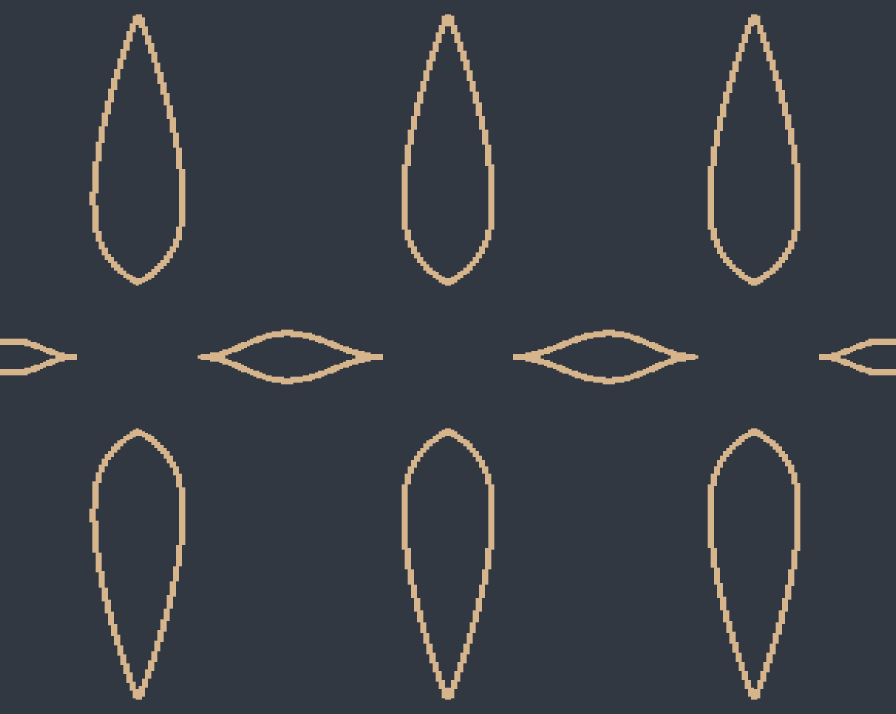
Reproduce this pattern procedurally as a WebGL 1 fragment shader.

```glsl
precision highp float;
// Outlined teardrops in two mirrored rows, with a row of slim lenses between them.
uniform vec2 u_resolution;

const float PI = 3.14159265;

// Half width of a shape at t: -1 is its inner end, 0 its widest part, 1 its outer end.
float profile(float t, bool isLens) {
  float d = abs(t);
  if (isLens) return 0.5 + 0.5 * cos(PI * d);
  if (t > 0.0) return 1.0 - 0.96 * pow(d, 1.57);
  return pow(max(1.0 - d * d * d, 0.0), 0.85);
}

float segmentDistance(vec2 p, vec2 a, vec2 b) {
  vec2 ab = b - a;
  float h = clamp(dot(p - a, ab) / dot(ab, ab), 0.0, 1.0);
  return length(p - a - ab * h);
}

// size holds the inner length, the outer length and the half width.
vec2 outlinePoint(float angle, vec3 size, bool isLens) {
  float t = sin(angle);
  return vec2(t * (t < 0.0 ? size.x : size.y), size.z * profile(t, isLens));
}

// p.x runs along the axis from the widest part, p.y is the distance off the axis.
float outlineDistance(vec2 p, vec3 size, bool isLens) {
  float nearest = 1000.0;
  vec2 previous = outlinePoint(-0.5 * PI, size, isLens);
  for (int i = 1; i <= 24; i++) {
    vec2 next = outlinePoint(PI * (float(i) / 24.0 - 0.5), size, isLens);
    nearest = min(nearest, segmentDistance(p, previous, next));
    previous = next;
  }
  return nearest;
}

// Line coverage at a point, snapped to a coarse grid for stepped edges.
float lineAt(vec2 p) {
  vec2 cell = vec2(2.65, 1.3);
  p = (floor(p / cell) + 0.5) * cell;

  float d;
  if (abs(p.y) < 40.0) {
    // Lenses mirror about the middle; the outer pair is smaller.
    float x = abs(p.x);
    bool outer = x > 266.0;
    vec3 size = outer ? vec3(50.0, 74.0, 13.5) : vec3(81.0, 73.0, 20.5);
    d = outlineDistance(vec2(x - (outer ? 371.0 : 138.0), abs(p.y)), size, true);
  } else {
    // Teardrops point away from the middle, in slightly uneven columns.
    float column = floor(p.x / 264.0 + 0.5);
    float x = p.x - 264.0 * column + 1.5 * column * column;
    d = outlineDistance(vec2(abs(p.y) - 140.0, abs(x)), vec3(76.0, 151.0, 38.0), false);
  }
  return step(d, 2.65);
}

void main() {
  // The canvas is 612 units high, with the origin in the middle.
  float unitsPerPixel = 612.0 / u_resolution.y;
  vec2 p = (gl_FragCoord.xy - 0.5 * u_resolution) * unitsPerPixel;

  // Average nine samples to smooth the edges.
  float coverage = 0.0;
  for (int j = -1; j <= 1; j++) {
    for (int i = -1; i <= 1; i++) {
      coverage += lineAt(p + vec2(float(i), float(j)) * unitsPerPixel / 3.0);
    }
  }

  vec3 ground = vec3(0.196, 0.22, 0.26);
  vec3 tan_line = vec3(0.84, 0.71, 0.55);
  gl_FragColor = vec4(mix(ground, tan_line, coverage / 9.0), 1.0);
}
```
